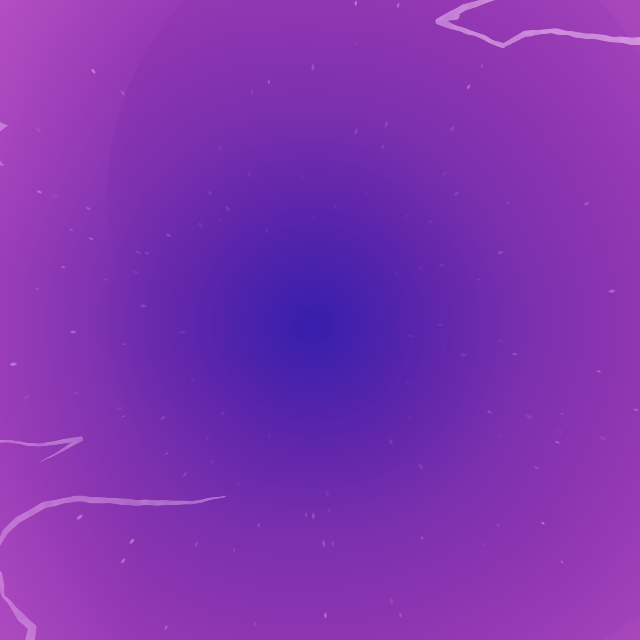
Write a WebGL 1 fragment shader that draws this background.

```glsl
precision highp float;
// Violet tunnel glow with radial specks and pale torn wisps around the rim.

uniform vec2 u_resolution;

const vec3 CORE = vec3(0.215, 0.12, 0.675);
const vec3 INDIGO = vec3(0.38, 0.15, 0.67);
const vec3 VIOLET = vec3(0.485, 0.19, 0.685);
const vec3 PURPLE = vec3(0.56, 0.21, 0.695);
const vec3 ORCHID = vec3(0.64, 0.265, 0.73);
const vec3 PALE = vec3(0.93, 0.74, 0.95);
const vec2 CENTER = vec2(48.9, 49.2);

float hash(float n) {
  return fract(sin(n * 12.9898) * 43758.55);
}

float hash2(vec2 p) {
  return hash(dot(p, vec2(1.0, 57.3)));
}

float noise(vec2 p) {
  vec2 i = floor(p);
  vec2 f = fract(p);
  f = f * f * (3.0 - 2.0 * f);
  return mix(mix(hash2(i), hash2(i + vec2(1.0, 0.0)), f.x),
             mix(hash2(i + vec2(0.0, 1.0)), hash2(i + 1.0), f.x), f.y);
}

float ramp(float a, float b, float x) {
  return clamp((x - a) / (b - a), 0.0, 1.0);
}

// Distance to a stroke whose half width goes from wa to wb.
float taper(vec2 p, vec2 a, vec2 b, float wa, float wb) {
  vec2 ab = b - a;
  float t = clamp(dot(p - a, ab) / dot(ab, ab), 0.0, 1.0);
  return length(p - a - ab * t) - mix(wa, wb, t);
}

// Four joined strokes through five points; w holds the inner half widths.
float ribbon(vec2 p, vec2 a, vec2 b, vec2 c, vec2 d, vec2 e, vec4 w, float endW) {
  float s = min(taper(p, a, b, w.x, w.y), taper(p, b, c, w.y, w.z));
  return min(s, min(taper(p, c, d, w.z, w.w), taper(p, d, e, w.w, endW)));
}

float wisps(vec2 p) {
  // Upper right hook and its long tail
  float d = ribbon(p, vec2(77.5, 100.4), vec2(72.5, 98.8), vec2(68.5, 96.7),
                   vec2(74.2, 94.7), vec2(78.5, 92.8), vec4(0.3, 0.55, 0.45, 0.35), 0.4);
  d = min(d, taper(p, vec2(68.6, 96.8), vec2(71.3, 97.6), 0.4, 0.6));
  d = min(d, ribbon(p, vec2(78.5, 92.8), vec2(82.0, 94.7), vec2(86.2, 95.2),
                    vec2(93.0, 94.2), vec2(100.5, 93.4), vec4(0.3, 0.45, 0.4, 0.4), 0.6));
  // Left barb
  d = min(d, ribbon(p, vec2(-0.5, 31.2), vec2(6.2, 30.5), vec2(12.7, 31.5),
                    vec2(9.8, 29.7), vec2(6.3, 27.8), vec4(0.2, 0.25, 0.4, 0.2), 0.03));
  // Lower left arch
  d = min(d, ribbon(p, vec2(35.1, 22.4), vec2(30.0, 21.5), vec2(25.4, 21.4),
                    vec2(19.0, 21.6), vec2(11.7, 22.1), vec4(0.1, 0.25, 0.4, 0.5), 0.4));
  d = min(d, ribbon(p, vec2(11.7, 22.1), vec2(6.8, 21.0), vec2(2.8, 18.8),
                    vec2(0.9, 17.0), vec2(-0.3, 14.8), vec4(0.4, 0.5, 0.5, 0.45), 0.3));
  // Bottom left fray and small edge shards
  d = min(d, ribbon(p, vec2(-0.3, 10.2), vec2(0.6, 6.9), vec2(2.6, 4.2),
                    vec2(5.1, 1.9), vec2(4.6, -0.5), vec4(0.7, 0.2, 0.5, 0.6), 0.8));
  d = min(d, taper(p, vec2(-0.3, 80.3), vec2(1.2, 80.4), 1.0, 0.03));
  return min(d, taper(p, vec2(-0.2, 74.7), vec2(0.6, 74.2), 0.4, 0.05));
}

// Scattered flecks stretched along the rays from the center.
float specks(vec2 p, float aa) {
  float light = 0.0;
  for (int i = 0; i < 115; i++) {
    float k = float(i) + 1.0;
    float radius = mix(15.0, 54.0, pow(hash(k), 0.85));
    float angle = k * 2.39996 + hash(k + 300.0);
    vec2 ray = vec2(cos(angle), sin(angle));
    vec2 q = p - CENTER - ray * radius;
    float size = mix(0.45, 1.0, hash(k + 500.0));
    vec2 local = vec2(dot(q, ray), dot(q, vec2(-ray.y, ray.x)));
    float d = length(local / vec2(0.5, 0.24)) - size;
    float glow = mix(0.07, 0.6, ramp(18.0, 52.0, radius) * hash(k + 700.0));
    light = max(light, glow * (1.0 - smoothstep(-0.5, 0.3 + aa, d)));
  }
  return light;
}

vec3 background(vec2 p) {
  float r = length(p - CENTER) + 1.6 * (noise(p * 0.06) - 0.5);
  vec3 col = mix(CORE, INDIGO, ramp(0.0, 20.0, r));
  col = mix(col, VIOLET, ramp(20.0, 34.0, r));
  col = mix(col, PURPLE, ramp(34.0, 50.0, r));
  col = mix(col, ORCHID, ramp(50.0, 70.0, r));
  // Warmer left rim, with a curved veil edge across the upper left
  vec3 lift = vec3(0.045, 0.03, 0.025);
  col += lift * ramp(22.0, 0.0, p.x);
  float veil = smoothstep(-0.2, 0.2, length(p - vec2(61.2, 69.4)) - 44.5);
  col += lift * 0.45 * veil * smoothstep(55.0, 75.0, p.y);
  // Faint lighter sliver in the lower right corner
  float corner = smoothstep(-0.2, 0.2, dot(p - vec2(94.0, 0.0), vec2(0.53, -0.85)));
  return col + lift * 0.4 * corner;
}

void main() {
  vec2 p = 100.0 * gl_FragCoord.xy / u_resolution;
  float aa = 100.0 / min(u_resolution.x, u_resolution.y);
  vec3 col = background(p);
  col = mix(col, PALE, specks(p, aa));
  float d = wisps(p + 0.25 * (noise(p * 0.7) - 0.5));
  float cover = 1.0 - smoothstep(-0.5 * aa, 0.5 * aa, d);
  float strength = mix(0.42, 0.62, ramp(20.0, 90.0, p.x)) + 0.12 * (noise(p * 0.8) - 0.5);
  col = mix(col, PALE, cover * strength);
  gl_FragColor = vec4(col, 1.0);
}
```
